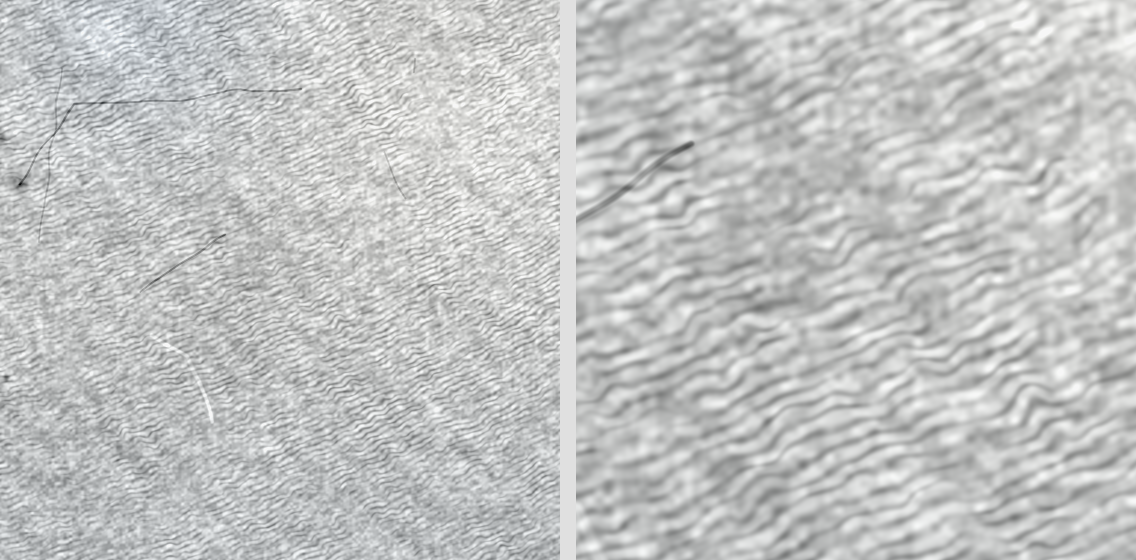
Left, the full canvas; right, a detail of the centre.
Reproduce this texture procedurally as a WebGL 1 fragment shader.

```glsl
precision highp float;
// Pale grey woven cloth: short wavy ripples rising to the right, broken along
// falling diagonals, over soft patches of light and a few hairs and scratches.
// Ripples are a sine of a noise-warped phase; marks are distances to segments.
uniform vec2 u_resolution;

float hash(vec2 p) {
  return fract(sin(dot(p, vec2(127.1, 311.7))) * 43758.5453);
}

// Smooth value noise, centred on zero
float noise(vec2 p) {
  vec2 cell = floor(p), f = fract(p);
  f = f * f * (3.0 - 2.0 * f);
  float low = mix(hash(cell), hash(cell + vec2(1.0, 0.0)), f.x);
  float high = mix(hash(cell + vec2(0.0, 1.0)), hash(cell + 1.0), f.x);
  return mix(low, high, f.y) - 0.5;
}

vec2 turn(vec2 p, float angle) {
  float c = cos(angle), s = sin(angle);
  return vec2(c * p.x + s * p.y, c * p.y - s * p.x);
}

float segment(vec2 p, vec2 a, vec2 b) {
  vec2 ab = b - a;
  return length(p - a - ab * clamp(dot(p - a, ab) / dot(ab, ab), 0.0, 1.0));
}

float stroke(float dist, float width) {
  return 1.0 - smoothstep(width * 0.3, width * 1.5, dist);
}

float glow(vec2 p, vec2 centre, float radius) {
  vec2 d = (p - centre) / radius;
  return exp(-dot(d, d));
}

// Ripples, elongated grain and diagonal streaks of the weave
float weave(vec2 p) {
  vec2 diagonal = turn(p, -0.75);
  vec2 along = turn(p, 0.42);
  float bend = p.y - 0.34 * p.x - 0.09 * p.x * p.x;
  float phase = 535.0 * bend + 5.0 * noise(p * 13.0)
    + 4.6 * noise(diagonal * vec2(20.0, 62.0) + 7.0)
    + 3.6 * noise(p * 76.0 + 31.0);
  float strength = 0.064 + 0.07 * noise(p * 9.0 + 3.0)
    + 0.12 * noise(diagonal * vec2(26.0, 62.0) + 19.0);
  float wave = sin(phase);
  float value = strength * (wave + 0.18 * cos(2.0 * phase));
  value += 0.21 * noise(along * vec2(80.0, 170.0) + 53.0);
  value += 0.18 * noise(p * 190.0 + 71.0);
  value += 0.06 * noise(diagonal * vec2(7.0, 48.0) + 11.0);
  return value;
}

// Broad light, darker toward the bottom and left
float lighting(vec2 p) {
  float light = mix(0.728, 0.776, smoothstep(0.0, 0.65, p.y));
  light += 0.025 * (p.x - 0.5);
  light += 0.045 * glow(p, vec2(0.86, 0.70), 0.19);
  light += 0.03 * glow(p, vec2(0.64, 0.87), 0.16);
  light += 0.09 * glow(p, vec2(0.18, 0.94), 0.05);
  light += 0.05 * glow(p, vec2(0.03, 0.82), 0.06);
  light += 0.03 * noise(p * 5.0 + 2.0) + 0.045 * noise(p * 15.0 + 5.0);
  return light + 0.05 * noise(p * 34.0 + 9.0);
}

// Dark hairs, faint creases and specks
float darkMarks(vec2 p) {
  float hair = segment(p, vec2(0.035, 0.674), vec2(0.098, 0.766));
  hair = min(hair, segment(p, vec2(0.098, 0.766), vec2(0.13, 0.812)));
  hair = min(hair, segment(p, vec2(0.13, 0.812), vec2(0.35, 0.822)));
  hair = min(hair, segment(p, vec2(0.35, 0.822), vec2(0.43, 0.841)));
  hair = min(hair, segment(p, vec2(0.43, 0.841), vec2(0.54, 0.839)));
  hair = min(hair, segment(p, vec2(0.25, 0.479), vec2(0.40, 0.583)));
  float faint = segment(p, vec2(0.11, 0.875), vec2(0.07, 0.57));
  faint = min(faint, segment(p, vec2(0.683, 0.727), vec2(0.723, 0.642)));
  faint = min(faint, segment(p, vec2(0.742, 0.893), vec2(0.736, 0.87)));
  float crease = segment(p, vec2(0.33, 0.486), vec2(0.78, 0.486));
  float marks = 0.25 * stroke(hair, 0.0019) + 0.15 * stroke(faint, 0.0019);
  marks += 0.1 * stroke(crease, 0.004) * (0.6 + noise(p * 20.0));
  marks += 0.36 * glow(p, vec2(0.035, 0.674), 0.012);
  marks += 0.4 * glow(p, vec2(0.012, 0.322), 0.006);
  return marks + 0.3 * glow(p, vec2(0.002, 0.75), 0.01);
}

// Pale curved scratch and bright flecks
float paleMarks(vec2 p) {
  float scratch = segment(p, vec2(0.273, 0.398), vec2(0.332, 0.362));
  scratch = min(scratch, segment(p, vec2(0.332, 0.362), vec2(0.354, 0.323)));
  scratch = min(scratch, segment(p, vec2(0.354, 0.323), vec2(0.38, 0.245)));
  float marks = 0.17 * stroke(scratch, 0.0035) * (0.9 + noise(p * 40.0));
  marks += 0.2 * glow(p, vec2(0.778, 0.262), 0.011);
  return marks + 0.17 * glow(p, vec2(0.39, 0.06), 0.007);
}

void main() {
  vec2 p = gl_FragCoord.xy / u_resolution;
  vec2 wobbled = p + 0.009 * vec2(noise(p * 22.0 + 4.0), noise(p * 22.0 + 14.0));
  float tone = lighting(p) + weave(p) - darkMarks(wobbled) + paleMarks(wobbled);

  // Cool at upper left and below, slightly warm at upper right
  float cool = glow(p, vec2(0.25, 0.97), 0.24) + 0.35 * (1.0 - smoothstep(0.0, 0.5, p.y));
  float warm = glow(p, vec2(0.75, 0.8), 0.4);
  vec3 tint = vec3(-0.003, 0.003, 0.001) + cool * vec3(-0.018, 0.0, 0.024)
    + warm * vec3(0.008, 0.002, -0.006);
  gl_FragColor = vec4(clamp(vec3(tone) + tint, 0.0, 0.97), 1.0);
}
```
